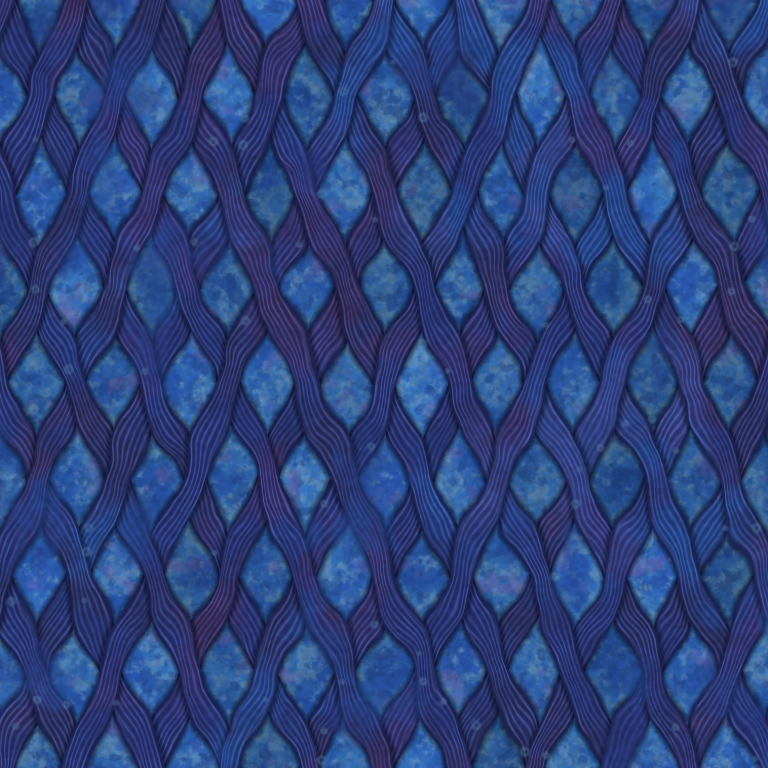
This pattern is drawn by a Shadertoy shader. Its source:

```glsl
// Woven lattice of grained indigo strands around mottled blue diamond openings.
#define REPEATS vec2(10.0, 4.0)
#define STRAND_HALF 0.195
#define BEND 0.045
#define WOBBLE 0.013
#define GRAIN_FREQ 16.0
#define INK vec3(0.10, 0.12, 0.32)
#define DUSK vec3(0.16, 0.18, 0.38)
#define INDIGO vec3(0.15, 0.20, 0.45)
#define SLATE vec3(0.23, 0.29, 0.49)
#define COBALT vec3(0.14, 0.30, 0.60)
#define AZURE vec3(0.19, 0.40, 0.65)
#define PALE vec3(0.33, 0.49, 0.64)

const float TAU = 6.2831853;

float hash(vec2 p) {
    vec3 q = fract(vec3(p.xyx) * 0.1031);
    q += dot(q, q.yzx + 33.33);
    return fract((q.x + q.y) * q.z);
}

float noise(vec2 p) {
    vec2 i = floor(p), f = fract(p);
    f = f * f * (3.0 - 2.0 * f);
    vec2 e = vec2(0.0, 1.0);
    return mix(mix(hash(i), hash(i + e.yx), f.x),
               mix(hash(i + e.xy), hash(i + e.yy), f.x), f.y);
}

float fbm(vec2 p) {
    float sum = 0.0, amp = 0.5;
    for (int i = 0; i < 4; i++) {
        sum += amp * noise(p);
        p = mat2(1.6, 1.2, -1.2, 1.6) * p + 7.3;
        amp *= 0.5;
    }
    return sum / 0.9375;
}

// Mottled opening: broad clouds, fine speckle and a few violet stains.
vec3 openingColor(vec2 p, vec2 cell, float rimDist) {
    float cloud = fbm(p * 24.0 + 11.0);
    float fleck = fbm(p * 110.0);
    vec3 col = mix(COBALT, AZURE, smoothstep(0.25, 0.65, cloud));
    col = mix(col, PALE, 0.85 * smoothstep(0.42, 0.72, fleck * 0.65 + cloud * 0.35));
    col = mix(col, COBALT * 0.85, 0.55 * smoothstep(0.52, 0.72, fbm(p * 75.0 + 40.0)));
    col = mix(col, vec3(0.38, 0.34, 0.60), 0.5 * smoothstep(0.58, 0.8, fbm(p * 34.0 + 90.0)));
    col *= 0.86 + 0.28 * hash(cell + 3.0);
    return col * mix(0.5, 1.0, smoothstep(-0.01, 0.075, rimDist));
}

// s: offset across the strand, along: position on it, id: strand number.
vec3 strandColor(float s, float along, float id, float halfWidth, vec2 p) {
    float tone = fbm(p * 9.0 + id * 0.37);
    float drift = noise(vec2(along * 2.5, id * 5.1 + s * 6.0));
    float ridge = 0.5 + 0.5 * sin(TAU * (s * GRAIN_FREQ + 1.1 * drift + hash(vec2(id, 9.0))));
    float across = abs(s) / halfWidth;
    vec3 col = mix(DUSK, INDIGO, smoothstep(0.3, 0.6, tone));
    col = mix(col, COBALT, 0.75 * smoothstep(0.52, 0.72, fbm(p * 7.0 + 60.0)));
    col += vec3(0.06, -0.01, -0.02) * smoothstep(0.48, 0.7, fbm(p * 11.0 + 25.0));
    float fade = 0.45 + 0.55 * noise(p * 32.0 + id);
    col = mix(col * 0.83, col * 0.75 + SLATE * 0.5, ridge * ridge * fade);
    col *= 1.06 - 0.16 * across * across;
    // Fine bright lip, then a dark rim.
    col += 0.05 * smoothstep(0.12, 0.0, abs(across - 0.74));
    return mix(col, INK, 0.85 * smoothstep(0.76, 0.93, across));
}

// Sparse droplets: xy grid of randomly placed small rings.
float droplets(vec2 p, float pixel) {
    vec2 g = p * 30.0, id = floor(g);
    vec2 center = 0.3 + 0.4 * vec2(hash(id + 5.0), hash(id + 17.0));
    float radius = mix(0.06, 0.16, hash(id + 29.0));
    float d = length(fract(g) - center) - radius;
    float aa = 30.0 * pixel;
    float body = 1.0 - smoothstep(-aa, aa, d);
    float rim = 1.0 - smoothstep(0.02, 0.02 + 2.0 * aa, abs(d));
    return step(0.9, hash(id)) * (0.4 * body + 0.4 * rim);
}

void mainImage(out vec4 fragColor, in vec2 fragCoord) {
    float pixel = 1.0 / iResolution.y;
    vec2 p = fragCoord * pixel;

    // Hand-made wobble, then slanted lattice axes.
    vec2 q = p + WOBBLE * (vec2(noise(p * 13.0), noise(p * 13.0 + 50.0)) - 0.5)
               + 0.004 * (vec2(noise(p * 40.0), noise(p * 40.0 + 80.0)) - 0.5);
    q *= REPEATS;
    vec2 uv = vec2(q.x + q.y, q.x - q.y);
    uv += BEND * sin(TAU * uv.yx); // strands steepen where they cross

    vec2 node = floor(uv + 0.5);
    vec2 s = uv - node;
    float halfWidth = STRAND_HALF + 0.07 * (noise(p * 17.0 + 33.0) - 0.5);
    float aa = 0.75 * length(REPEATS) * pixel;

    // Each crossing picks which strand lies on top.
    vec3 a = strandColor(s.x, uv.y, node.x, halfWidth, p);
    vec3 b = strandColor(s.y, uv.x, node.y + 40.0, halfWidth, p);
    bool firstOnTop = hash(node + 71.0) < 0.5;
    vec3 top = firstOnTop ? a : b;
    vec3 under = firstOnTop ? b : a;
    vec2 edge = abs(firstOnTop ? s : s.yx) - halfWidth;
    under *= mix(0.6, 1.0, smoothstep(0.0, 0.1, edge.x));

    vec3 col = openingColor(p, floor(uv), min(edge.x, edge.y));
    col = mix(col, under, 1.0 - smoothstep(-aa, aa, edge.y));
    col = mix(col, top, 1.0 - smoothstep(-aa, aa, edge.x));

    // Wear: washed smears, droplets and overall grit.
    float smear = smoothstep(0.6, 0.78, fbm(p * vec2(15.0, 9.0) + 130.0));
    col = mix(col, mix(INDIGO, COBALT, noise(p * 20.0)), 0.55 * smear);
    col = mix(col, PALE, 0.6 * droplets(p, pixel));
    col *= 0.93 + 0.14 * noise(p * 190.0);
    fragColor = vec4(col, 1.0);
}
```
